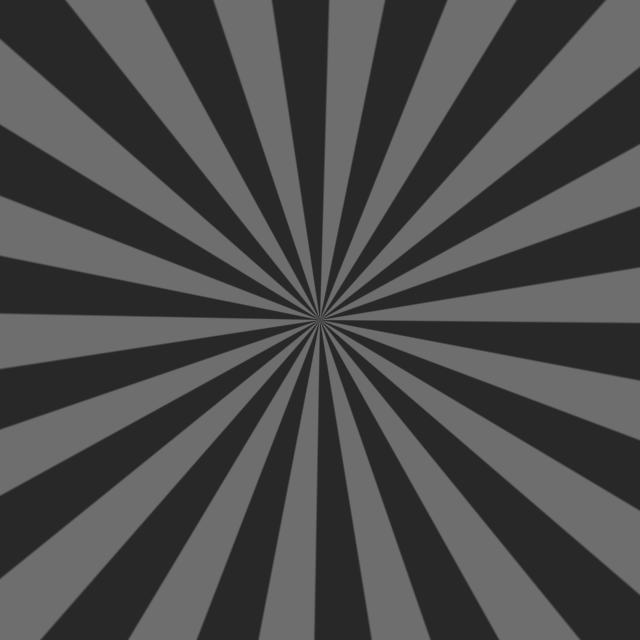
This background is drawn by a three.js fragment shader. Its source:

```glsl
#define CENTER vec2(0.5, 0.5)
#define DARK_GREY vec3(0.157)
#define LIGHT_GREY vec3(0.431)
#define FIRST_RAY 38.35
#define RAY_STEP 20.07
#define LIGHT_SHARE 0.492
#define EDGE_SOFTNESS 0.0013
#define EDGE_SPREAD 0.0022

varying vec2 vUv;

// Signed angle in degrees to the nearest ray edge, positive inside a light ray
float rayAngle(float turn) {
  float start = floor(turn / RAY_STEP) * RAY_STEP;
  float local = turn - start;

  // The last pair is narrower, so that the circle closes
  float pairWidth = min(RAY_STEP, 360.0 - start);
  float lightWidth = pairWidth * LIGHT_SHARE;
  return max(min(local, lightWidth - local), local - pairWidth);
}

void main() {
  vec2 p = vUv - CENTER;
  float radius = max(length(p), 0.00001);
  vec2 dir = radius > 0.00002 ? p : vec2(1.0, 0.0);
  float turn = mod(degrees(atan(dir.y, dir.x)) - FIRST_RAY, 360.0);

  // Arc length to the edge, softened slightly more toward the rim
  float edgeDistance = radians(rayAngle(turn)) * radius;
  float softness = EDGE_SOFTNESS + EDGE_SPREAD * radius;
  float light = smoothstep(-softness, softness, edgeDistance);

  gl_FragColor = vec4(mix(DARK_GREY, LIGHT_GREY, light), 1.0);
}
```
